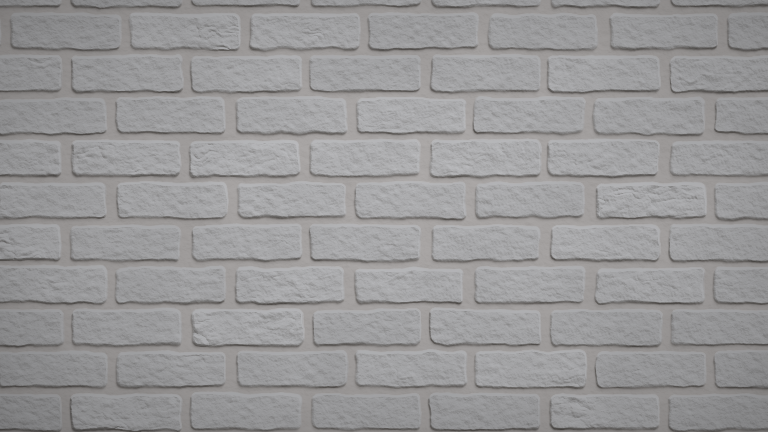
A WebGL 1 fragment shader for this texture:

```glsl
precision highp float;
// A white-painted brick wall in running bond, about 6.4 bricks by 10.2 courses.
// Each brick is a warped rounded box in a height field; noise adds grain and
// crags, and the slope toward a light above shades it all.
uniform vec2 u_resolution;

float hash(vec2 p) {
  return fract(sin(dot(p, vec2(127.1, 311.7))) * 43758.5453);
}

float noise(vec2 p) {
  vec2 i = floor(p), f = fract(p);
  f = f * f * (3.0 - 2.0 * f);
  return mix(mix(hash(i), hash(i + vec2(1.0, 0.0)), f.x),
             mix(hash(i + vec2(0.0, 1.0)), hash(i + vec2(1.0, 1.0)), f.x), f.y);
}

float fbm(vec2 p) {
  float sum = 0.0, amp = 0.5;
  for (int i = 0; i < 4; i++) {
    sum += amp * noise(p);
    p = mat2(1.6, 1.2, -1.2, 1.6) * p + 17.3;
    amp *= 0.5;
  }
  return sum;
}

// Sharp creases where the noise crosses its middle value
float ridges(vec2 p) {
  return abs(2.0 * noise(p) - 1.0) + 0.5 * abs(2.0 * noise(p * 2.1 + 9.0) - 1.0);
}

float roundBox(vec2 p, vec2 halfSize, float radius) {
  vec2 q = abs(p) - halfSize + radius;
  return length(max(q, 0.0)) + min(max(q.x, q.y), 0.0) - radius;
}

// Returns surface height, distance to the brick edge, and the brick's seed.
vec3 wall(vec2 p) {
  vec2 pitch = vec2(0.2769, 0.0979);
  float course = (1.0 - p.y - 0.0229) / pitch.y;
  float row = floor(course);
  float shift = mix(0.936, 0.558, mod(row, 2.0)) + 0.02 * (hash(vec2(row, 4.7)) - 0.5);
  shift += 0.1 * exp(-3.0 * row * row);
  float along = p.x / pitch.x - shift;
  vec2 id = vec2(floor(along), row);
  float seed = hash(id + 3.1);

  // Irregular outline: shifted, resized, slightly tilted and wavy
  vec2 q = (vec2(fract(along), 1.0 - fract(course)) - 0.5) * pitch;
  q -= vec2(0.005, 0.003) * (vec2(hash(id + 8.2), hash(id + 5.4)) - 0.5);
  q.y += q.x * 0.022 * (hash(id + 2.6) - 0.5);
  q += 0.006 * (vec2(noise(p * 26.0), noise(p * 26.0 + 40.0)) - 0.5);
  vec2 halfSize = vec2(0.1285, 0.0418) - vec2(0.004, 0.002) * hash(id + 9.9);
  float d = roundBox(q, halfSize, 0.013) + 0.004 * (fbm(p * 60.0) - 0.5);

  // Raised face with an uneven shoulder, fine grain and broken ridges
  float shoulder = mix(0.002, 0.008, noise(p * 21.0 + 3.0));
  float face = smoothstep(0.002, -shoulder, d);
  float grain = fbm(p * vec2(62.0, 74.0));
  vec2 warped = p * vec2(18.0, 38.0) + 1.6 * fbm(p * 22.0) + seed * 30.0;
  float crag = ridges(warped) * smoothstep(0.25, 0.8, noise(p * 15.0 + 6.0));
  float height = face * (0.0026 + 0.0050 * grain + 0.0045 * (0.2 + 0.8 * seed * seed) * crag)
               + (1.0 - face) * 0.0016 * grain;
  return vec3(height, d, seed);
}

void main() {
  vec2 uv = gl_FragCoord.xy / u_resolution;
  vec2 p = gl_FragCoord.xy / u_resolution.y;
  vec2 toLight = vec2(0.35, 0.94);

  vec3 here = wall(p);
  float slope = (here.x - wall(p + toLight * 0.0024).x) / 0.0024;
  float face = smoothstep(0.003, -0.003, here.y);

  // Paint tones, cool on the bricks and slightly warmer in the joints
  vec3 brick = vec3(0.66, 0.661, 0.668) * (0.98 + 0.04 * here.z);
  vec3 mortar = vec3(0.648, 0.636, 0.632);
  vec3 color = mix(mortar, brick, face);
  color *= 0.97 + 0.06 * fbm(p * 9.0);

  // Lit upper edges stay faint; undersides darken and tint warm
  float lit = clamp(slope * (slope > 0.0 ? 0.16 : 0.32), -0.36, 0.06);
  color *= 1.0 + lit * vec3(0.97, 1.0, 1.04);

  // Thin broken shadow under each brick, over a wider faint one
  float joint = 1.0 - face;
  float near = smoothstep(0.003, -0.003, wall(p + toLight * 0.0045).y);
  float far = smoothstep(0.004, -0.005, wall(p + toLight * 0.009).y);
  float strength = mix(0.02, 0.30, noise(p * 17.0 + 70.0));
  color *= 1.0 - joint * (near * strength + 0.06 * far) * vec3(0.97, 1.0, 1.03);

  // Light falls off toward the corners
  vec2 c = uv - vec2(0.53, 0.54);
  color *= 1.02 - 0.56 * c.x * c.x - 0.46 * c.y * c.y;
  gl_FragColor = vec4(color, 1.0);
}
```
